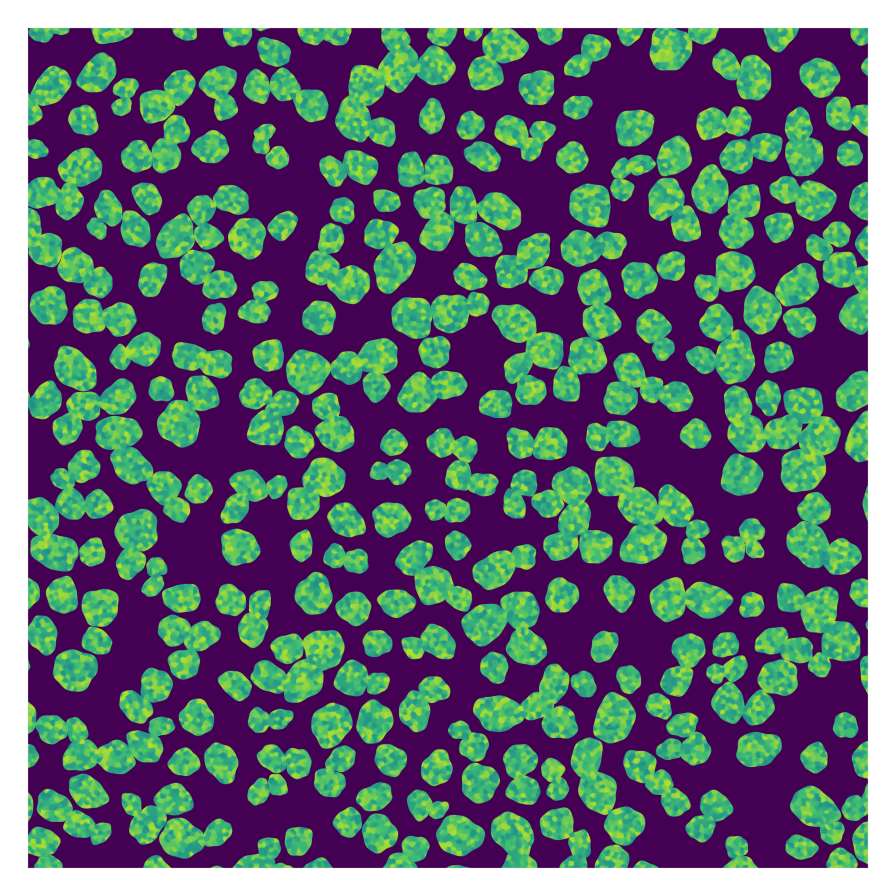
This pattern is drawn by a WebGL 2 fragment shader. Its source:

```glsl
#version 300 es
precision highp float;

uniform vec2 u_resolution;
out vec4 fragColor;

const float TAU = 6.2831853;
const float MARGIN = 0.0313;
const float CELL = 0.0445;        // spacing of the grain grid
const float SPECKLE = 0.005;      // spacing of the colour speckle
const float MIN_RADIUS = 0.0105;
const float MAX_RADIUS = 0.026;

const vec3 PAPER = vec3(1.0);
const vec3 PURPLE = vec3(0.267, 0.005, 0.329);
const vec3 TEAL = vec3(0.125, 0.56, 0.545);
const vec3 GREEN = vec3(0.25, 0.74, 0.45);
const vec3 LIME = vec3(0.71, 0.87, 0.17);

vec3 hash3(vec2 p) {
    vec3 q = fract(p.xyx * vec3(0.1031, 0.1030, 0.0973));
    q += dot(q, q.yxz + 33.33);
    return fract((q.xxy + q.yzz) * q.zyx);
}

// Jittered centre of the grain in a cell; odd and even rows are staggered
vec2 grainCentre(vec2 id) {
    vec2 jitter = 0.7 * (hash3(id).xy - 0.5);
    float stagger = 0.5 * mod(id.y, 2.0) - 0.25;
    return CELL * (id + 0.5 + jitter + vec2(stagger, 0.0));
}

// Radius before crowding; zero leaves the cell empty
float wantedRadius(vec2 id) {
    float present = step(0.09, hash3(id + 71.0).x);
    return present * mix(0.014, MAX_RADIUS, hash3(id).z);
}

// Shrinks a grain until it just touches its neighbours
float crowdedRadius(vec2 id, vec2 centre, float wanted) {
    float radius = wanted;
    for (int y = -1; y <= 1; y++) {
        for (int x = -1; x <= 1; x++) {
            if (x == 0 && y == 0) continue;
            vec2 other = id + vec2(x, y);
            float gap = distance(centre, grainCentre(other));
            float share = wanted / (wanted + wantedRadius(other));
            radius = min(radius, 1.12 * gap * share);
        }
    }
    return max(radius, MIN_RADIUS);
}

// Signed distance to a turned, stretched and slightly lumpy disc
float lumpyDisc(vec2 p, float radius, vec3 seed, vec3 phase) {
    float turn = TAU * seed.x;
    float stretch = mix(1.0, 1.2, seed.y);
    float c = cos(turn), s = sin(turn);
    vec2 q = mat2(c, -s, s, c) * p * vec2(1.0 / stretch, stretch);
    float a = atan(q.y, q.x);
    float lumps = 0.055 * sin(3.0 * a + TAU * phase.x)
                + 0.04 * sin(4.0 * a + TAU * phase.y)
                + 0.025 * sin(7.0 * a + TAU * phase.z);
    return length(q) - radius * (1.0 + lumps);
}

// Union of all grains near a point
float grainField(vec2 p) {
    vec2 home = floor(p / CELL);
    float field = 1.0;
    for (int y = -1; y <= 1; y++) {
        for (int x = -1; x <= 1; x++) {
            vec2 id = home + vec2(x, y);
            vec2 centre = grainCentre(id);
            float wanted = wantedRadius(id);
            if (wanted == 0.0 || distance(p, centre) > 1.5 * MAX_RADIUS) continue;
            float radius = crowdedRadius(id, centre, wanted);
            field = min(field, lumpyDisc(p - centre, radius,
                                         hash3(id + 19.0), hash3(id + 43.0)));
        }
    }
    return field;
}

// Smooth cellular noise: random values blended around scattered points
float cellularNoise(vec2 p) {
    vec2 home = floor(p);
    float total = 0.0, weights = 0.0;
    for (int y = -1; y <= 1; y++) {
        for (int x = -1; x <= 1; x++) {
            vec2 id = home + vec2(x, y);
            vec3 h = hash3(id + 5.0);
            vec2 away = p - id - h.xy;
            float weight = exp(-6.0 * dot(away, away));
            total += weight * h.z;
            weights += weight;
        }
    }
    return total / weights;
}

vec3 speckleColour(float v) {
    vec3 low = mix(TEAL, GREEN, clamp(2.0 * v, 0.0, 1.0));
    return mix(low, LIME, clamp(2.0 * v - 1.0, 0.0, 1.0));
}

float coverage(float d, float pixel) {
    return smoothstep(0.75 * pixel, -0.75 * pixel, d);
}

void main() {
    vec2 uv = gl_FragCoord.xy / u_resolution;
    float pixel = 1.0 / min(u_resolution.x, u_resolution.y);

    vec3 grain = speckleColour(cellularNoise(uv / SPECKLE));
    vec3 panel = mix(PURPLE, grain, coverage(grainField(uv), pixel));

    // White frame around the square panel
    vec2 side = abs(uv - 0.5) - (0.5 - MARGIN);
    float inside = coverage(max(side.x, side.y), pixel);
    fragColor = vec4(mix(PAPER, panel, inside), 1.0);
}
```
